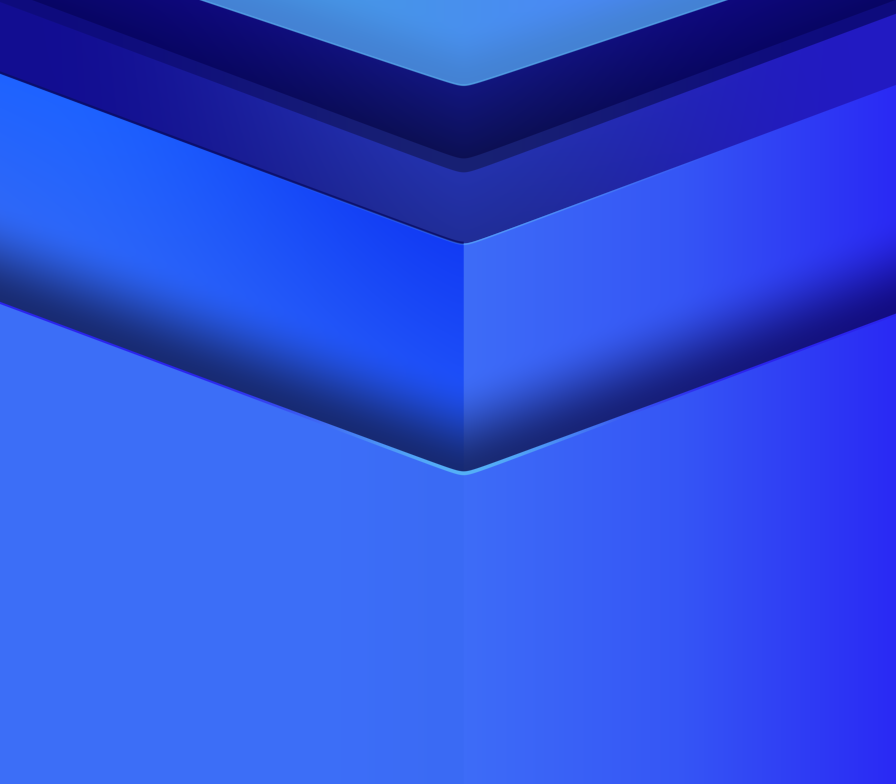
A Shadertoy shader for this background:

```glsl
// Stacked blue sheets folded along a vertical crease, each ending in a chevron.
// Chevron heights are signed distances below a softened V; sheets are painted
// from the lowest to the highest, with gradients, a soft shadow and lit rims.

#define CREASE_X 0.5915
#define SLOPE 0.373
#define TOP_SLOPE 0.334
#define ROUNDING 0.009
#define FRONT_TIP 0.607
#define WALL_TIP 0.314
#define STRIP_TIP 0.2232
#define RECESS_TIP 0.2054
#define TOP_TIP 0.1116
#define SHADOW_REACH 0.125
#define RIM_FADE 0.36

// Height above a rounded chevron edge; p.x from the crease, p.y downward
float aboveChevron(vec2 p, float tip, float slope) {
    float softAbs = sqrt(p.x * p.x + ROUNDING * ROUNDING);
    return (tip - slope * softAbs - p.y) / sqrt(1.0 + slope * slope);
}

float cover(float d, float aa) {
    return smoothstep(-aa, aa, d);
}

float rim(float d, float halfWidth, float aa) {
    return 1.0 - smoothstep(halfWidth - aa, halfWidth + aa, abs(d));
}

// Right-hand faces deepen from sky blue to violet blue
vec3 rightFace(float t) {
    vec3 nearCrease = vec3(0.240, 0.423, 0.970);
    vec3 middle = vec3(0.207, 0.335, 0.960);
    vec3 farSide = vec3(0.163, 0.160, 0.955);
    return t < 0.5 ? mix(nearCrease, middle, t * 2.0)
                   : mix(middle, farSide, t * 2.0 - 1.0);
}

void mainImage(out vec4 fragColor, in vec2 fragCoord) {
    vec2 uv = fragCoord / iResolution.xy;
    vec2 p = vec2(uv.x * 8.0 / 7.0 - CREASE_X, 1.0 - uv.y);
    float aa = 0.75 / iResolution.y;

    float onRight = cover(p.x, aa);
    float away = abs(p.x);
    float rightT = clamp(p.x / 0.551, 0.0, 1.0);
    float leftT = clamp(-p.x / CREASE_X, 0.0, 1.0);
    float side = max(leftT, rightT);
    vec3 rightColor = rightFace(rightT);

    float front = aboveChevron(p, FRONT_TIP, SLOPE);
    float wall = aboveChevron(p, WALL_TIP, SLOPE);
    float strip = aboveChevron(p, STRIP_TIP, SLOPE);
    float recess = aboveChevron(p, RECESS_TIP, SLOPE);
    float top = aboveChevron(p, TOP_TIP, TOP_SLOPE);

    // Front sheet
    vec3 frontLeft = mix(vec3(0.228, 0.415, 0.955), vec3(0.235, 0.430, 0.970),
                         smoothstep(0.0, 0.3, leftT));
    vec3 color = mix(frontLeft, rightColor, onRight);

    // Wall above it, darkened toward its foot
    float wallDrop = clamp(-wall / 0.275, 0.0, 1.0);
    vec3 wallUpper = mix(vec3(0.070, 0.230, 0.955), vec3(0.115, 0.385, 1.0),
                         smoothstep(0.0, 0.9, leftT));
    vec3 wallLower = mix(vec3(0.140, 0.360, 0.985), vec3(0.225, 0.420, 0.950), leftT);
    vec3 wallColor = mix(mix(wallUpper, wallLower, wallDrop), rightColor, onRight);
    float shadow = pow(1.0 - smoothstep(0.0, SHADOW_REACH, front), 1.2);
    vec3 shadowColor = mix(vec3(0.080, 0.135, 0.380), vec3(0.060, 0.030, 0.450), rightT);
    wallColor = mix(wallColor, shadowColor, 0.88 * shadow);
    color = mix(color, wallColor, cover(front, aa));

    // Bright rim of the front sheet
    float rimFade = smoothstep(0.0, RIM_FADE, away);
    vec3 frontRim = mix(vec3(0.330, 0.690, 0.970), vec3(0.165, 0.140, 0.930), rimFade);
    float frontWidth = mix(0.0023, 0.0013, rimFade);
    color = mix(color, frontRim, rim(front, frontWidth, aa));

    // Upper ledge and its thin rims
    vec3 ledgeSide = mix(vec3(0.070, 0.050, 0.570), vec3(0.135, 0.100, 0.760), onRight);
    vec3 ledgeCenter = mix(vec3(0.125, 0.175, 0.590), vec3(0.138, 0.195, 0.680),
                           clamp(wall / 0.09, 0.0, 1.0));
    vec3 ledgeColor = mix(ledgeCenter, ledgeSide, smoothstep(0.0, 0.95, side));
    color = mix(color, ledgeColor, cover(wall, aa));
    float darkRim = rim(wall - 0.0008, 0.0015, aa) * (1.0 - onRight);
    color = mix(color, vec3(0.035, 0.050, 0.400), 0.85 * darkRim);
    float lightRim = rim(wall + 0.0008, 0.0009, aa);
    lightRim *= mix(0.35, 0.9, onRight) * (1.0 - rimFade);
    color = mix(color, vec3(0.330, 0.620, 0.970), lightRim);

    // Narrow strip and the dark recess behind it
    vec3 stripColor = mix(vec3(0.092, 0.125, 0.450), vec3(0.055, 0.045, 0.490),
                          smoothstep(0.0, 0.85, side));
    color = mix(color, stripColor, cover(strip, aa));
    float recessLift = clamp(recess / 0.09, 0.0, 1.0);
    vec3 recessCenter = mix(vec3(0.045, 0.060, 0.325), vec3(0.070, 0.085, 0.500), recessLift);
    vec3 recessSide = mix(vec3(0.030, 0.020, 0.390), vec3(0.060, 0.030, 0.510), recessLift);
    color = mix(color, mix(recessCenter, recessSide, smoothstep(0.0, 0.7, side)),
                cover(recess, aa));

    // Light top sheet
    vec3 topColor = mix(vec3(0.275, 0.590, 0.900), vec3(0.290, 0.530, 0.970),
                        smoothstep(-0.25, 0.28, p.x));
    topColor = mix(vec3(0.265, 0.510, 0.830), topColor, smoothstep(0.0, 0.075, top));
    color = mix(color, topColor, cover(top, aa));
    color = mix(color, vec3(0.350, 0.690, 0.940), 0.75 * rim(top, 0.0010, aa));

    fragColor = vec4(clamp(color, 0.0, 1.0), 1.0);
}
```
